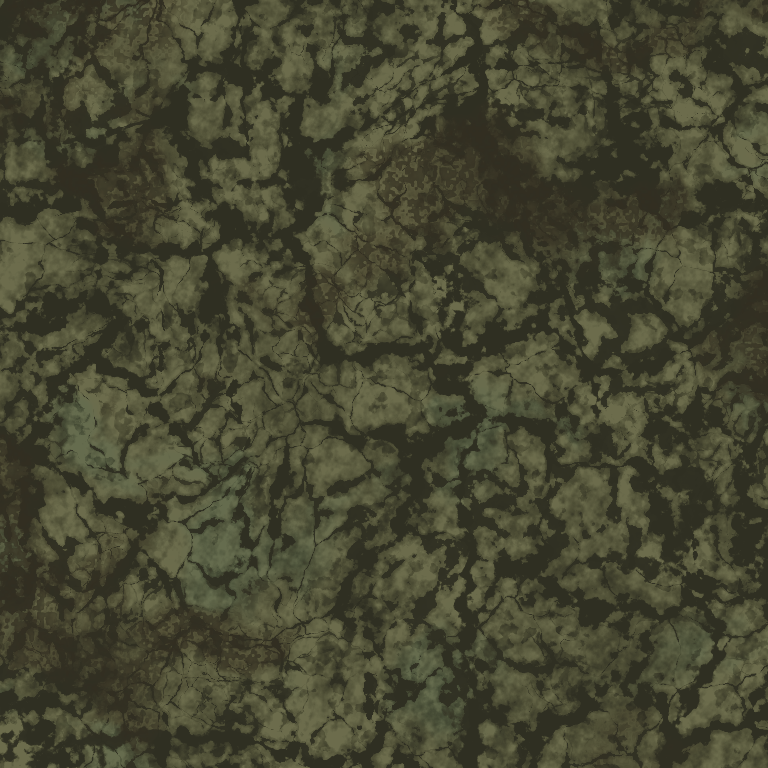
Give the GLSL for this texture, as a three.js fragment shader.

```glsl
// Weathered olive rock face split by ragged dark cracks, gashes and crumbled patches.
varying vec2 vUv;

const vec3 CRACK_COLOR = vec3(0.184, 0.184, 0.134);
const vec3 MID_COLOR   = vec3(0.305, 0.306, 0.208);
const vec3 STONE_COLOR = vec3(0.422, 0.424, 0.298);
const vec3 BROWN_TINT  = vec3(0.014, -0.003, -0.004);
const vec3 TEAL_TINT   = vec3(-0.030, 0.000, 0.010);

const float SLAB_SCALE   = 6.5;   // cells across the canvas
const float BLOCK_SCALE  = 15.0;
const float CHIP_SCALE   = 36.0;
const float SLAB_CRACK   = 0.085; // widest half-width, in cells
const float BLOCK_CRACK  = 0.095;
const float CHIP_CRACK   = 0.120;
const float GASH_WIDTH   = 0.050;
const float RAGGEDNESS   = 0.50;
const float STONE_LEVEL  = 0.83;

float hash(vec2 p) {
  vec3 q = fract(p.xyx * 0.1031);
  q += dot(q, q.yzx + 33.33);
  return fract((q.x + q.y) * q.z);
}

vec2 hash2(vec2 p) {
  return vec2(hash(p), hash(p + 71.7));
}

float noise(vec2 p) {
  vec2 i = floor(p), f = fract(p);
  f = f * f * (3.0 - 2.0 * f);
  return mix(mix(hash(i), hash(i + vec2(1.0, 0.0)), f.x),
             mix(hash(i + vec2(0.0, 1.0)), hash(i + vec2(1.0, 1.0)), f.x), f.y);
}

float fbm(vec2 p) {
  float sum = 0.0, amp = 0.516;
  for (int i = 0; i < 5; i++) {
    sum += amp * noise(p);
    p = mat2(1.6, 1.2, -1.2, 1.6) * p + 17.3;
    amp *= 0.5;
  }
  return sum;
}

vec2 rotate(vec2 p, float angle) {
  float c = cos(angle), s = sin(angle);
  return vec2(c * p.x - s * p.y, s * p.x + c * p.y);
}

// Approximate distance to the nearest cell border, in cells
float cellBorder(vec2 p) {
  vec2 cell = floor(p);
  float nearest = 9.0, second = 9.0;
  for (int y = -1; y <= 1; y++) {
    for (int x = -1; x <= 1; x++) {
      vec2 id = cell + vec2(float(x), float(y));
      float d = length(id + hash2(id) - p);
      second = min(second, max(nearest, d));
      nearest = min(nearest, d);
    }
  }
  return 0.5 * (second - nearest);
}

// Sharp dark core with a dim halo; the spread value swells and frays it
float crack(float dist, float ragged, float width, float spread) {
  float swell = smoothstep(0.36, 0.70, spread);
  float w = width * swell + 0.010;
  float d = dist + ragged * (0.12 + 0.88 * swell);
  float core = 1.0 - smoothstep(0.5 * w, w, d);
  return max(core, 0.32 * (1.0 - smoothstep(w, 2.6 * w, d)));
}

// Tapered line along the contours of stretched noise
float gash(vec2 p, float ragged) {
  float dist = abs(noise(p) - 0.5) + 0.3 * ragged;
  float w = GASH_WIDTH * smoothstep(0.48, 0.78, noise(p * 0.8 + 31.0));
  return (1.0 - smoothstep(0.5 * w, w + 0.003, dist)) * smoothstep(0.0, 0.006, w);
}

void main() {
  // Bend the rock on a broad and a fine scale
  vec2 p = vUv + 3.0;
  vec2 broad = vec2(fbm(p * 5.0), fbm(p * 5.0 + 40.0)) - 0.5;
  vec2 fine = vec2(fbm(p * 28.0 + 9.0), fbm(p * 28.0 + 60.0)) - 0.5;
  vec2 q = p + 0.14 * broad + 0.035 * fine;

  float rough = fbm(p * 75.0 + 5.0) - 0.5;
  float ragged = RAGGEDNESS * rough;
  float grain = noise(p * 240.0);
  float fibre = fbm(rotate(p + 0.1 * broad, 0.35) * vec2(95.0, 28.0));

  // Crack network at three sizes
  float slabs = crack(cellBorder(q * SLAB_SCALE), 0.6 * ragged, SLAB_CRACK, fbm(p * 6.0 + 11.0));
  float blocks = crack(cellBorder(q * BLOCK_SCALE + 4.0), ragged, BLOCK_CRACK, fbm(p * 9.0 + 23.0));
  float chips = crack(cellBorder(q * CHIP_SCALE + 8.0), ragged, CHIP_CRACK, fbm(p * 11.0 + 37.0));
  chips *= smoothstep(0.42, 0.60, fbm(p * 7.0 + 52.0));

  // Steep gashes and gently rising seams
  float steep = gash(rotate(q, -0.15) * vec2(11.0, 3.0), ragged);
  float seam = gash(rotate(q, -0.2) * vec2(2.6, 10.0) + 14.0, ragged);

  // Crumbled, fibrous patches
  float crumble = smoothstep(0.55, 0.70, fbm(q * vec2(6.0, 7.5) + 80.0));
  float debris = crumble * smoothstep(0.42, 0.58, 0.5 * fibre + 0.5 * grain + 0.8 * rough);

  float open = (1.0 - slabs) * (1.0 - 0.95 * blocks) * (1.0 - 0.85 * chips);
  open *= (1.0 - steep) * (1.0 - 0.95 * seam) * (1.0 - 0.75 * debris);

  // Mottled stone between the cracks, peppered with pits
  float stone = STONE_LEVEL + 0.9 * (fbm(p * 8.0 + 91.0) - 0.5) + 0.85 * rough;
  stone += 0.26 * (grain - 0.5) + 0.5 * (fibre - 0.5) - 0.15 * crumble;
  stone -= 0.4 * smoothstep(0.61, 0.68, fbm(p * 50.0 + 140.0));
  float tone = clamp(stone * open, 0.0, 1.0);

  vec3 color = mix(CRACK_COLOR, MID_COLOR, min(2.0 * tone, 1.0));
  color = mix(color, STONE_COLOR, max(2.0 * tone - 1.0, 0.0));

  // Faint rust and lichen stains
  float teal = smoothstep(0.58, 0.74, fbm(q * 7.0 + 120.0));
  color += BROWN_TINT * crumble * (0.4 + 0.6 * grain);
  color += TEAL_TINT * teal * smoothstep(0.1, 0.5, tone) * (0.5 + 0.5 * fibre);

  gl_FragColor = vec4(color, 1.0);
}
```
